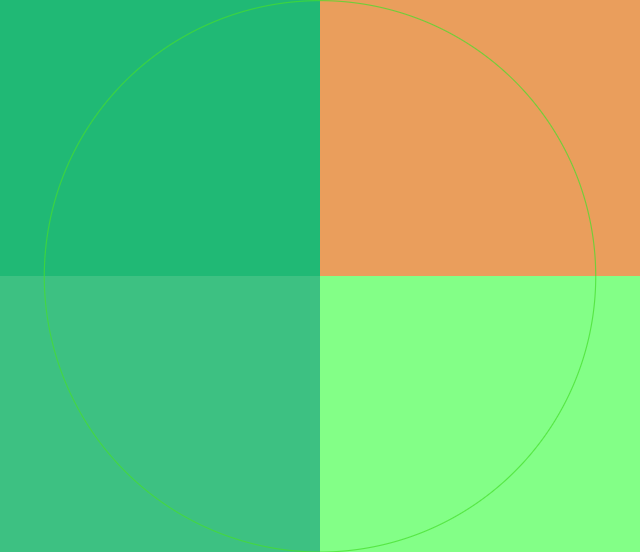
This background is drawn by a WebGL 2 fragment shader. Its source:

```glsl
#version 300 es
precision highp float;
// Four flat colour quadrants meeting at the centre of the canvas, crossed by
// a hairline green circle as tall as the canvas. Quadrants are blended by
// antialiased half-plane masks; the circle is the distance to a ring.

#define RING_RADIUS 0.4995
#define RING_WIDTH 0.0021
#define RING_OPACITY 0.72
#define RING_CENTER vec2(0.0, -0.0006)
#define RING_COLOR vec3(0.27, 0.87, 0.17)
#define TOP_LEFT vec3(0.125, 0.725, 0.460)
#define TOP_RIGHT vec3(0.918, 0.620, 0.360)
#define BOTTOM_LEFT vec3(0.240, 0.757, 0.508)
#define BOTTOM_RIGHT vec3(0.515, 1.000, 0.530)

uniform vec2 u_resolution;
out vec4 fragColor;

// Four colours split along both axes, with edges one pixel soft
vec3 quadrants(vec2 p, float pixel) {
    vec2 side = clamp(p / pixel + 0.5, 0.0, 1.0);
    vec3 bottom = mix(BOTTOM_LEFT, BOTTOM_RIGHT, side.x);
    vec3 top = mix(TOP_LEFT, TOP_RIGHT, side.x);
    return mix(bottom, top, side.y);
}

// Coverage of a thin circle outline
float ring(vec2 p, float pixel) {
    float edge = abs(length(p - RING_CENTER) - RING_RADIUS) - 0.5 * RING_WIDTH;
    return clamp(0.5 - edge / pixel, 0.0, 1.0);
}

void main() {
    // Centred coordinates, in units of the canvas height
    float pixel = 1.0 / u_resolution.y;
    vec2 p = (gl_FragCoord.xy - 0.5 * u_resolution) * pixel;

    vec3 color = quadrants(p, pixel);
    color = mix(color, RING_COLOR, RING_OPACITY * ring(p, pixel));
    fragColor = vec4(color, 1.0);
}
```
